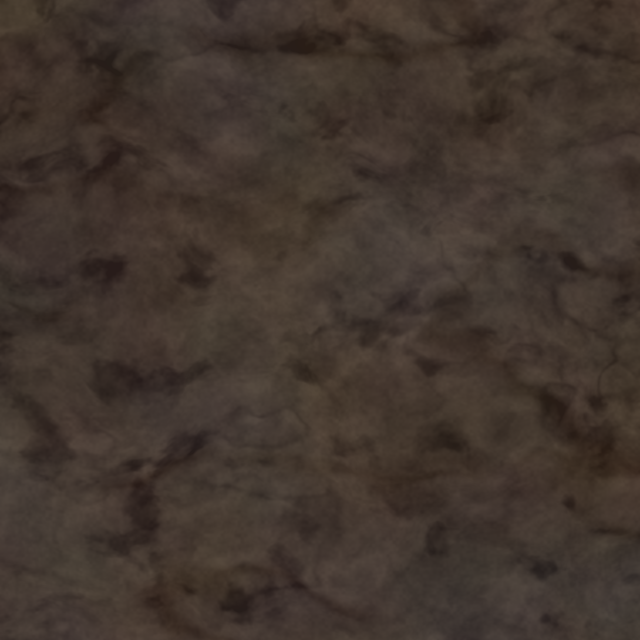
Write a three.js fragment shader that draws this texture.

```glsl
// Dark weathered brown stone: cloudy mottling, fine flecks, broken veins and blots.
// Rotated value-noise octaves are gently domain warped, summed into one tone,
// then mapped to a brown ramp with slow warm, cool and mossy shifts.

varying vec2 vUv;

const vec3 DEEP_BROWN = vec3(0.190, 0.150, 0.130);
const vec3 PALE_BROWN = vec3(0.300, 0.252, 0.216);
const vec3 WARM_SHIFT = vec3(0.035, 0.000, -0.050);
const vec3 MOSS_SHIFT = vec3(-0.014, 0.012, -0.010);

const float BASE_TONE = 0.71;
const float CLOUD_AMOUNT = 1.10;
const float MOTTLE_AMOUNT = 0.95;
const float FLECK_AMOUNT = 0.75;
const float GRAIN_AMOUNT = 0.16;
const float VEIN_AMOUNT = 0.48;
const float CRACK_AMOUNT = 0.36;
const float BLOT_AMOUNT = 0.65;
const float WARP_AMOUNT = 0.09;

float hash(vec2 p) {
  vec3 q = fract(vec3(p.xyx) * 0.1031);
  q += dot(q, q.yzx + 33.33);
  return fract((q.x + q.y) * q.z);
}

float noise(vec2 p) {
  vec2 cell = floor(p);
  vec2 f = fract(p);
  f = f * f * f * (f * (f * 6.0 - 15.0) + 10.0);
  float low = mix(hash(cell), hash(cell + vec2(1.0, 0.0)), f.x);
  float high = mix(hash(cell + vec2(0.0, 1.0)), hash(cell + vec2(1.0, 1.0)), f.x);
  return mix(low, high, f.y);
}

// Four octaves, each rotated to hide the lattice; averages 0.5
float fbm(vec2 p) {
  const mat2 TURN = mat2(1.6, 1.2, -1.2, 1.6);
  float sum = 0.0;
  float weight = 0.533;
  for (int i = 0; i < 4; i++) {
    sum += weight * noise(p);
    p = TURN * p + 17.3;
    weight *= 0.5;
  }
  return sum;
}

// Soft line along the middle contour of a noise field
float contour(vec2 p, float width) {
  float d = (fbm(p) - 0.5) / width;
  return exp(-d * d);
}

void main() {
  vec2 p = vUv + 5.0;

  // Domain warp bends every larger feature
  vec2 warp = vec2(fbm(p * 5.0), fbm(p * 5.0 + 41.0)) - 0.5;
  vec2 q = p + WARP_AMOUNT * warp;

  // Clouds, mottling, flecks and fine grain
  float clouds = fbm(q * vec2(2.6, 3.6) + 3.0) - 0.5;
  float mottle = fbm(q * vec2(14.0, 18.0) + 9.0) - 0.5;
  float flecks = fbm(q * vec2(34.0, 44.0) + 29.0) - 0.5;
  float grain = noise(p * 105.0) + noise(p.yx * 190.0) - 1.0;

  // Broad level veins and thinner cracks, both broken into stretches
  float veinGate = smoothstep(0.38, 0.62, fbm(q * 4.5 + 71.0));
  float veins = contour(q * vec2(2.0, 5.0) + 23.0, 0.040) * veinGate;
  float crackGate = smoothstep(0.40, 0.66, noise(p * 7.0 + 57.0));
  float cracks = contour(q * vec2(5.0, 7.0) + 88.0, 0.032) * crackGate;

  // Small dark blots, wider than tall
  float blots = smoothstep(0.60, 0.82, fbm(q * vec2(13.0, 19.0) + 131.0));

  float tone = BASE_TONE + CLOUD_AMOUNT * clouds + MOTTLE_AMOUNT * mottle
    + FLECK_AMOUNT * flecks + GRAIN_AMOUNT * grain
    - VEIN_AMOUNT * veins - CRACK_AMOUNT * cracks - BLOT_AMOUNT * blots;
  tone = clamp(tone, -0.35, 1.35);

  // Brown ramp with slow drifts of hue
  vec3 color = mix(DEEP_BROWN, PALE_BROWN, tone);
  float warmth = fbm(q * 3.2 + 151.0) - 0.5 + 0.15 * veins;
  float moss = fbm(q * 9.0 + 203.0) - 0.5;
  color += WARM_SHIFT * warmth + MOSS_SHIFT * moss;

  gl_FragColor = vec4(color, 1.0);
}
```
